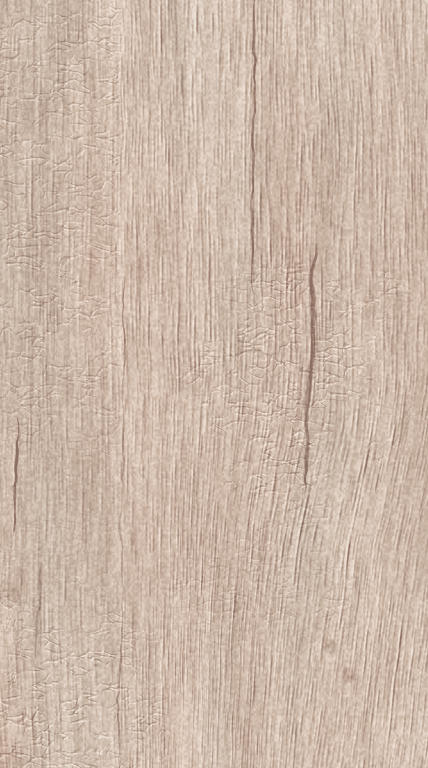
Write a Shadertoy shader that draws this texture.

```glsl
// Pale weathered oak boards: stretched noise makes the vertical grain, cell
// streaks make the pores, and embossed Voronoi borders make the crackled skin.
// A few tapered splits, a board seam and small knots are laid on top.

#define BASE_TONE 0.826
#define GRAIN_DEPTH 0.10
#define PORE_DEPTH 0.095
#define PORE_WIDTH 0.0021
#define CRACKLE_DEPTH 0.12
#define SPLIT_DEPTH 0.22
#define SPECKLE_DEPTH 0.095
#define GRAIN_LEAN 0.13
#define SEAM_X 0.162
#define DARK_WOOD vec3(0.60, 0.492, 0.44)
#define MID_WOOD vec3(0.79, 0.708, 0.642)
#define LIGHT_WOOD vec3(0.87, 0.803, 0.75)

vec2 hash2(vec2 p) {
    vec3 a = fract(vec3(p.xyx) * vec3(0.1031, 0.1030, 0.0973));
    a += dot(a, a.yzx + 33.33);
    return fract((a.xx + a.yz) * a.zy);
}

float noise(vec2 p) {
    vec2 i = floor(p), f = fract(p);
    f = f * f * (3.0 - 2.0 * f);
    float low = mix(hash2(i).x, hash2(i + vec2(1, 0)).x, f.x);
    float high = mix(hash2(i + vec2(0, 1)).x, hash2(i + vec2(1, 1)).x, f.x);
    return mix(low, high, f.y);
}

// Thin tapered streaks, at most one in each tall cell
float pores(vec2 q, vec2 cells, float density) {
    vec2 g = q * cells + 50.0;
    g.y += 17.0 * hash2(vec2(floor(g.x), cells.x)).x;
    vec2 r = hash2(floor(g) + cells), f = fract(g);
    float taper = sqrt(4.0 * f.y * (1.0 - f.y));
    float offset = abs(f.x - mix(0.3, 0.7, r.x) - 0.2 * (f.y - 0.5) * (r.x - 0.5));
    float streak = 1.0 - smoothstep(0.0, PORE_WIDTH, offset / cells.x);
    return streak * taper * smoothstep(1.0 - density, 1.2 - density, r.y);
}

// Ragged lines along the borders of irregular, wide plates
float crackle(vec2 p) {
    vec2 g = p * vec2(50, 92) + 20.0;
    g += 1.0 * vec2(noise(g * 0.7), noise(g * 0.7 + 31.0));
    g += 0.45 * vec2(noise(g * 2.6 + 5.0), noise(g * 2.6 + 47.0));
    vec2 cell = floor(g);
    float nearest = 9.0, second = 9.0;
    for (int j = -1; j <= 1; j++)
    for (int i = -1; i <= 1; i++) {
        vec2 c = cell + vec2(i, j);
        float d = length(c + 0.1 + 0.8 * hash2(c) - g);
        second = min(second, max(nearest, d));
        nearest = min(nearest, d);
    }
    return 1.0 - smoothstep(0.02, 0.22, second - nearest);
}

// Wandering split from foot to head, thickest in the middle
float split(vec2 p, vec2 foot, vec2 head, float width) {
    float t = (p.y - foot.y) / (head.y - foot.y);
    float wander = 0.006 * (noise(vec2(p.y * 22.0, foot.x * 90.0)) - 0.5)
                 + 0.003 * (noise(vec2(p.y * 90.0, foot.x * 70.0)) - 0.5);
    float w = width * sqrt(max(4.0 * t * (1.0 - t), 0.0));
    w *= 0.55 + 0.7 * noise(vec2(p.y * 45.0, foot.x * 50.0));
    float d = abs(p.x - mix(foot.x, head.x, t) - wander);
    return step(0.0, t) * step(t, 1.0) * (1.0 - smoothstep(0.4 * w, w + 0.0005, d))
         * smoothstep(0.0, 0.06, t) * smoothstep(1.0, 0.94, t);
}

float patchMask(vec2 p, vec2 centre, vec2 radii) {
    float rough = 0.9 * (noise(p * vec2(20, 24)) - 0.5);
    return 1.0 - smoothstep(0.55, 1.2, length((p - centre) / radii) + rough);
}

void mainImage(out vec4 fragColor, in vec2 fragCoord) {
    vec2 p = fragCoord / iResolution.y;
    float leftBoard = 1.0 - smoothstep(SEAM_X - 0.015, SEAM_X + 0.005, p.x);

    // Grain coordinates lean towards the lower right and wander slightly
    vec2 q = p;
    float below = max(0.58 - p.y, 0.0);
    q.x += GRAIN_LEAN * smoothstep(0.14, 0.42, p.x) * below * smoothstep(0.0, 0.3, below);
    q.x += 0.010 * (noise(p * vec2(9, 5)) - 0.5) + 0.002 * (noise(p * vec2(25, 18)) - 0.5);

    // Broad bands, fibres and fine surface speckle
    float tone = BASE_TONE;
    tone += 0.045 * (noise(q * vec2(14, 2.5) + 7.0) - 0.5);
    tone += 0.038 * (noise(p * vec2(5, 4) + 3.0) - 0.5);
    tone += 0.38 * GRAIN_DEPTH * (noise(q * vec2(75, 5)) - 0.5);
    tone += 0.75 * GRAIN_DEPTH * (noise(q * vec2(250, 20) + 9.0) - 0.5);
    tone += SPECKLE_DEPTH * (noise(p * vec2(430, 330)) - 0.5);
    tone += 0.03 * (noise(p * vec2(170, 210) + 5.0) - 0.5);

    // Pores, from sparse and long to dense and short, each with a lit edge
    for (int i = 0; i < 4; i++) {
        vec2 cells = vec2(58, 7) + float(i) * vec2(47, 9);
        float density = 0.2 + 0.42 * noise(q * vec2(18, 4) + float(i) * 13.0);
        float relief = pores(q, cells, density) - 0.5 * pores(q + vec2(0.0024, 0), cells, density);
        tone -= PORE_DEPTH * relief * (1.0 - 0.4 * leftBoard);
    }

    // Embossed crackle on the left board and in the middle patch
    float rough = leftBoard * (0.3 + 0.55 * smoothstep(0.35, 0.55, p.y));
    rough = max(rough, 1.1 * patchMask(p, vec2(0.07, 0.09), vec2(0.13, 0.13)));
    rough = max(rough, patchMask(p, vec2(0.37, 0.53), vec2(0.17, 0.16)));
    rough = max(rough, 0.5 * patchMask(p, vec2(0.32, 0.25), vec2(0.13, 0.09)));
    rough *= smoothstep(0.2, 0.75, noise(p * vec2(60, 95) + 11.0));
    float plates = crackle(p), litPlates = crackle(p + vec2(-0.001, 0.0022));
    tone += CRACKLE_DEPTH * rough * (0.8 * litPlates - plates);

    // Long splits: foot in xy, head in zw
    vec4 splits[4] = vec4[4](vec4(0.330, 0.61, 0.331, 1.06), vec4(0.397, 0.35, 0.410, 0.69),
                             vec4(0.016, 0.30, 0.025, 0.46), vec4(0.047, 0.14, 0.056, 0.27));
    float open = 0.0;
    for (int i = 0; i < 4; i++) {
        float width = i == 1 ? 0.0042 : 0.0022;
        open = max(open, split(p, splits[i].xy, splits[i].zw, width) * (i == 3 ? 0.5 : 0.9));
    }
    float seam = split(p, vec2(SEAM_X - 0.008, -0.05), vec2(SEAM_X, 0.66), 0.0017);
    open = max(open, seam * (0.3 + 0.6 * noise(vec2(3.0, p.y * 14.0))));
    tone -= SPLIT_DEPTH * open;

    // Small knots
    float knots = patchMask(p, vec2(0.430, 0.158), vec2(0.006, 0.008));
    knots += patchMask(p, vec2(0.453, 0.121), vec2(0.007, 0.009));
    knots += 0.6 * patchMask(p, vec2(0.010, 0.230), vec2(0.018, 0.013));
    tone -= 0.11 * knots * (0.3 + noise(p * 220.0));

    // Tone runs from dark through mid to light wood, with faint pink bands
    tone = clamp(tone, 0.55, 0.93);
    vec3 color = tone < MID_WOOD.r
        ? mix(DARK_WOOD, MID_WOOD, (tone - DARK_WOOD.r) / (MID_WOOD.r - DARK_WOOD.r))
        : mix(MID_WOOD, LIGHT_WOOD, (tone - MID_WOOD.r) / (LIGHT_WOOD.r - MID_WOOD.r));
    color += vec3(0.012, -0.006, -0.010) * (noise(q * vec2(16, 3) + 40.0) - 0.5);
    fragColor = vec4(color, 1.0);
}
```
